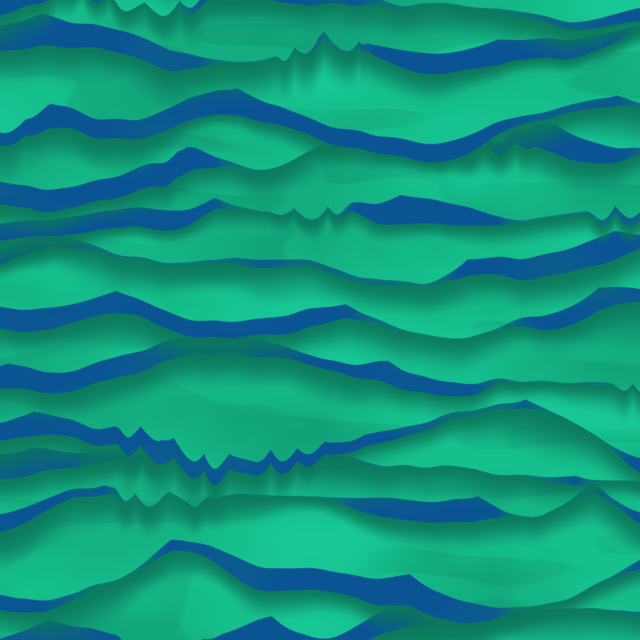
Write a WebGL 2 fragment shader that draws this texture.

```glsl
#version 300 es
precision highp float;
uniform vec2 u_resolution;
out vec4 fragColor;

float hash(vec2 p) {
    p = fract(p * vec2(0.1031, 0.1137) + 0.37);
    p += dot(p, p.yx + 33.33);
    return fract((p.x + p.y) * p.x * 17.3);
}

float noise(vec2 p) {
    vec2 cell = floor(p), f = fract(p);
    f = f * f * (3.0 - 2.0 * f);
    float low = mix(hash(cell), hash(cell + vec2(1, 0)), f.x);
    float high = mix(hash(cell + vec2(0, 1)), hash(cell + vec2(1, 1)), f.x);
    return mix(low, high, f.y);
}

// Sagging outline of one cell: 0 at the pointed ends, 1 in the belly
float bellyCurve(float f) {
    return 1.0 - pow(abs(2.0 * f - 1.0), 1.7);
}

// Lower edge of a row in x, with its belly profile in y
vec2 lowerEdge(float x, float row) {
    float u = x * 2.5 + hash(vec2(row, 3.0)) * 9.0 + 0.9 * noise(vec2(x * 3.0, row * 7.0));
    float belly = bellyCurve(fract(u));
    float sag = mix(0.012, 0.06, hash(vec2(floor(u), row + 20.0)));
    float y = row * 0.083 + 0.04 - sag * belly;
    y += 0.085 * (noise(vec2(x * 2.8 + 5.0, row * 5.0 + 40.0)) - 0.5);
    y += 0.020 * (noise(vec2(x * 10.0, row * 3.0 + 11.0)) - 0.5);
    y += 0.007 * (noise(vec2(x * 27.0, row * 9.0 + 2.0)) - 0.5);
    // Occasional dripping scallops
    float drips = smoothstep(0.8, 0.9, noise(vec2(x * 4.0 + 8.0, row * 11.0 + 60.0)));
    y -= 0.02 * drips * abs(sin(x * 65.0 + 2.0 * noise(vec2(x * 20.0, row))));
    return vec2(y, belly);
}

// Lit face of a row with broad washes and a few firmer brush strokes
vec3 paintedFace(vec2 p, float row) {
    vec2 q = p + 0.025 * vec2(noise(p * 9.0 + row), noise(p * 8.0 - row + 50.0));
    float wash = noise(q * vec2(4.0, 11.0) + row * 13.0);
    float stroke = noise(q * vec2(5.0, 24.0) + row * 5.0 + 30.0);
    float grain = noise(p * vec2(22.0, 38.0) + row);
    float light = 0.55 + 0.75 * wash + 0.12 * (grain - 0.5);
    light -= 0.24 * smoothstep(0.62, 0.67, stroke);
    vec3 face = mix(vec3(0.06, 0.56, 0.42), vec3(0.085, 0.75, 0.55), clamp(light, 0.0, 1.0));
    return mix(face, vec3(0.10, 0.80, 0.61), 0.6 * smoothstep(0.6, 0.95, wash));
}

void main() {
    vec2 p = gl_FragCoord.xy / u_resolution;
    float soft = max(0.0014, 0.8 / u_resolution.y);
    vec3 color = paintedFace(p, 0.0);

    // Rows overlap from the bottom upwards
    for (int i = -2; i < 16; i++) {
        float row = float(i);
        vec2 edge = lowerEdge(p.x, row);
        float below = edge.x - p.y;

        // Blue gap, widest where two bellies meet
        float swell = noise(vec2(p.x * 4.5, row * 6.0 + 80.0));
        float gap = 0.032 * smoothstep(0.2, 0.85, swell);
        gap += 0.014 * pow(1.0 - edge.y, 2.0);
        gap += 0.007 * (noise(vec2(p.x * 15.0, row * 4.0 + 90.0)) - 0.35);

        // Soft green shade on the row underneath
        float reach = mix(0.025, 0.078, noise(vec2(p.x * 6.0, row * 8.0 + 100.0)));
        reach *= 0.75 + 0.5 * noise(p * vec2(9.0, 26.0) + row);
        float shade = 1.0 - smoothstep(0.0, reach, below - max(gap, 0.0));
        color = mix(color, vec3(0.045, 0.47, 0.36), 0.95 * shade);

        float depth = smoothstep(0.002, 0.02, gap);
        depth *= 0.65 + 0.5 * noise(vec2(p.x * 8.0, p.y * 14.0 + row));
        vec3 blue = mix(vec3(0.05, 0.47, 0.45), vec3(0.04, 0.33, 0.58), min(depth * 1.15, 1.0));
        color = mix(color, blue, 1.0 - smoothstep(-soft, soft, below - gap));

        // Face of this row
        color = mix(color, paintedFace(p, row), 1.0 - smoothstep(-soft, soft, below));
    }
    fragColor = vec4(color, 1.0);
}
```
